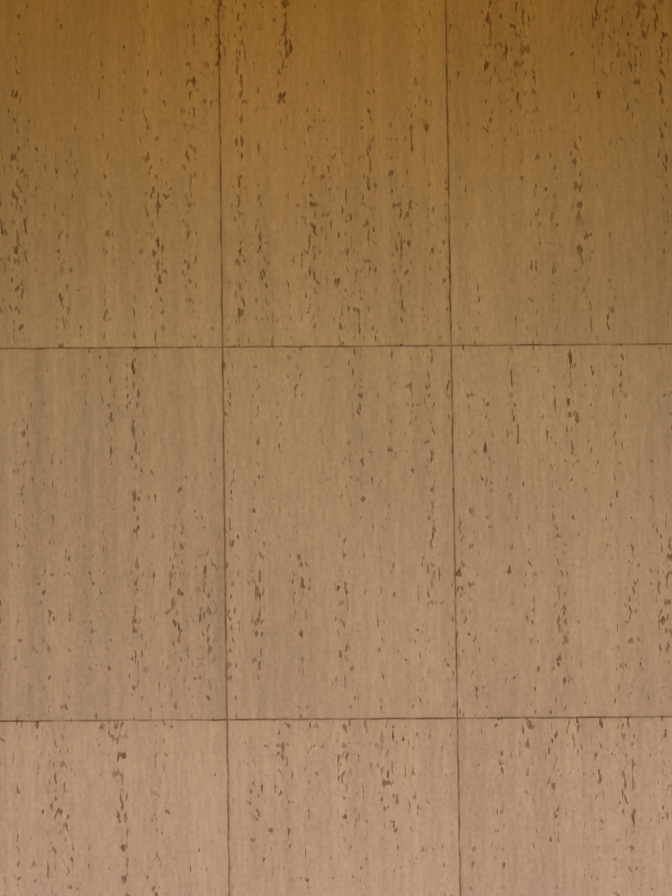
A Shadertoy shader for this texture:

```glsl
vec2 gradientAt(vec2 cell) {
    vec3 p = fract(cell.xyx * vec3(0.1031, 0.1030, 0.0973));
    p += dot(p, p.yzx + 33.33);
    float angle = 6.2832 * fract((p.x + p.y) * p.z);
    return vec2(cos(angle), sin(angle));
}

float gradientNoise(vec2 p) {
    vec2 i = floor(p), f = fract(p);
    vec2 w = f * f * f * (f * (f * 6.0 - 15.0) + 10.0);
    vec2 e = vec2(0.0, 1.0);
    float low = mix(dot(gradientAt(i), f), dot(gradientAt(i + e.yx), f - e.yx), w.x);
    float high = mix(dot(gradientAt(i + e), f - e), dot(gradientAt(i + 1.0), f - 1.0), w.x);
    return mix(low, high, w.y);
}

// Vertical bedding, fine grain and broad clouding of the stone
float veinTone(vec2 p) {
    float tone = 0.050 * gradientNoise(p * vec2(38.0, 1.3));
    tone += 0.050 * gradientNoise(p * vec2(105.0, 4.0) + 7.0);
    tone += 0.060 * gradientNoise(p * vec2(200.0, 45.0) + 19.0);
    tone += 0.060 * gradientNoise(p * vec2(260.0, 190.0) + 29.0);
    return tone + 0.050 * gradientNoise(p * 5.0 + 31.0);
}

// Small upright pores strung along narrow bedding lines
float pores(vec2 p) {
    float strand = gradientNoise(p * vec2(62.0, 4.0) + 53.0);
    float region = gradientNoise(p * vec2(12.0, 5.0) + 61.0);
    float cluster = 0.50 * strand + 0.15 * region;
    float ragged = 0.22 * gradientNoise(p * vec2(300.0, 210.0) + 5.0);
    float small = gradientNoise(p * vec2(215.0, 95.0) + 71.0);
    float large = gradientNoise(p * vec2(165.0, 58.0) + 97.0);
    float depth = clamp(0.75 + 1.1 * gradientNoise(p * vec2(70.0, 35.0) + 83.0), 0.25, 1.0);
    float pits = 0.75 * smoothstep(0.32, 0.62, small + cluster + ragged);
    return depth * max(pits, smoothstep(0.44, 0.68, large + cluster + ragged));
}

float jointLine(float dist, float pixel) {
    return 1.0 - smoothstep(0.0, 0.0012 + 0.7 * pixel, dist);
}

void mainImage(out vec4 fragColor, in vec2 fragCoord) {
    vec2 uv = fragCoord / iResolution.xy;
    vec2 p = vec2(uv.x * 0.75, uv.y);
    float pixel = 1.0 / iResolution.y;

    // Slab grid with a slight perspective lean
    vec2 grid = vec2((uv.x - mix(0.341, 0.325, uv.y)) / mix(0.344, 0.338, uv.y),
                     (uv.y - 0.195 - 0.005 * uv.x) / 0.416);
    vec2 slab = floor(grid);
    vec2 stone = vec2(grid.x * 0.256, p.y) + (slab + 4.0) * vec2(3.17, 5.83);

    // Light falls off toward the top
    vec3 color = mix(vec3(0.70, 0.573, 0.475), vec3(0.618, 0.497, 0.355), min(uv.y / 0.55, 1.0));
    color = mix(color, vec3(0.54, 0.37, 0.15), max((uv.y - 0.55) / 0.45, 0.0));
    color *= 1.0 - 0.07 * uv.y * pow(abs(2.0 * uv.x - 1.0), 3.0);

    // Stone surface with a small shift of tone per slab
    color *= 1.005 + 0.016 * gradientAt(slab + 11.0).x + veinTone(stone);
    color = mix(color, color * vec3(0.60, 0.51, 0.44), 0.85 * pores(stone));

    // Soft hairline joints that fade and darken along their length
    vec2 wobble = 0.0010 * vec2(gradientNoise(vec2(p.y * 40.0, slab.y)),
                                gradientNoise(vec2(p.x * 40.0, slab.x + 9.0)));
    vec2 dist = abs((grid - round(grid)) * vec2(0.256, 0.416) + wobble);
    float joint = max(jointLine(dist.x, pixel), jointLine(dist.y, pixel));
    float stain = 0.65 + 0.5 * gradientNoise(p * 28.0 + 43.0) + 0.5 * gradientNoise(p * 95.0 + 3.0);
    color = mix(color, color * vec3(0.68, 0.60, 0.52), joint * clamp(stain, 0.25, 1.0));
    color *= 1.0 - 0.04 * exp(-min(dist.x, dist.y) * 350.0);

    fragColor = vec4(color, 1.0);
}
```
